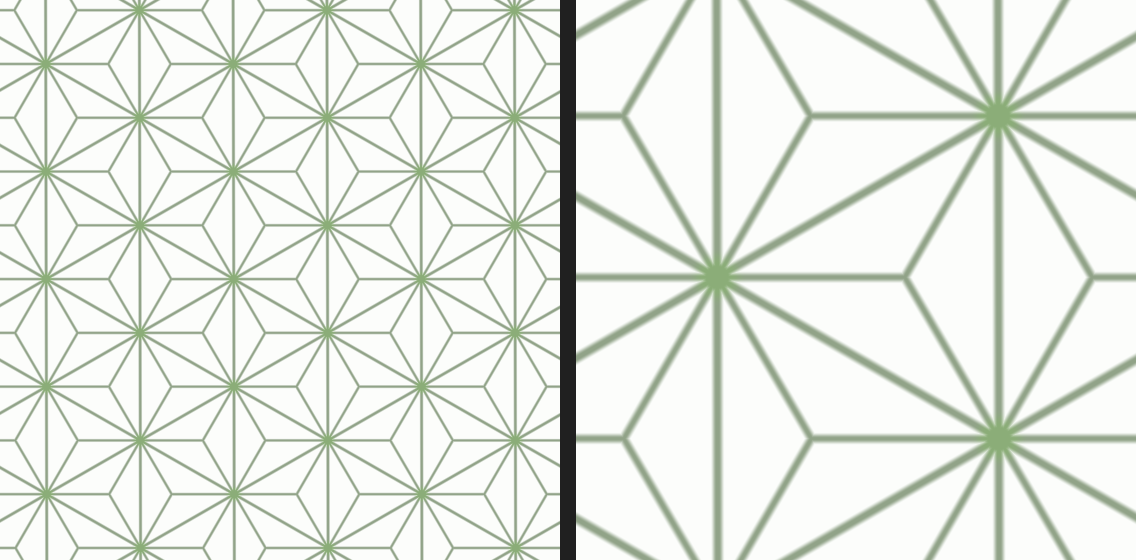
Left, the full canvas; right, a detail of the centre.
Reproduce this pattern procedurally as a three.js fragment shader.

```glsl
// Asanoha lattice: thin sage green twelve-rayed stars on an off-white ground.
varying vec2 vUv;

#define COLUMN_STEP 0.16745
#define ROW_STEP 0.19206
#define FIRST_STAR vec2(0.0825, 0.1175)
#define LEAN 0.0022
#define EDGE_WIDTH 0.0050
#define SPOKE_WIDTH 0.0043
#define SOFTNESS 0.0018
#define HUB_RADIUS 0.0125
#define GROUND vec3(0.988, 0.994, 0.986)
#define LINE_COLOR vec3(0.570, 0.640, 0.535)
#define HUB_COLOR vec3(0.545, 0.680, 0.470)

const float PI = 3.14159265;
const float SQRT3 = 1.7320508;

// Offset from the nearest star of a triangular lattice with unit sides.
vec2 nearestStar(vec2 p) {
  vec2 period = vec2(SQRT3, 1.0);
  vec2 a = (fract(p / period + 0.5) - 0.5) * period;
  vec2 b = (fract(p / period) - 0.5) * period;
  return dot(a, a) < dot(b, b) ? a : b;
}

// Soft coverage of a stroke at distance d from its centre line.
float stroke(float d, float width) {
  return 1.0 - smoothstep(0.5 * width - SOFTNESS, 0.5 * width + SOFTNESS, d);
}

void main() {
  // Canvas to lattice units, with a slight lean of the columns.
  vec2 p = vUv - FIRST_STAR;
  p.x += LEAN * (vUv.y - 0.5);
  p /= vec2(COLUMN_STEP * 2.0 / SQRT3, ROW_STEP);
  vec2 star = nearestStar(p) * ROW_STEP;

  // Six lines through each star: spokes to triangle centres alternate with
  // triangle edges; the hexagonal cell trims both where they meet neighbours.
  float ink = 0.0;
  for (int i = 0; i < 6; i++) {
    float k = float(i);
    float angle = k * PI / 6.0;
    float d = abs(dot(star, vec2(-sin(angle), cos(angle))));
    float width = mix(SPOKE_WIDTH, EDGE_WIDTH, mod(k, 2.0));
    ink = max(ink, stroke(d, width));
  }

  // Greener hub where the rays merge.
  float r = length(star);
  float hub = 1.0 - smoothstep(0.6 * HUB_RADIUS, 1.4 * HUB_RADIUS, r);
  float core = 1.0 - smoothstep(0.5 * HUB_RADIUS, HUB_RADIUS, r);
  ink = max(ink, core);

  vec3 inkColor = mix(LINE_COLOR, HUB_COLOR, hub);
  gl_FragColor = vec4(mix(GROUND, inkColor, ink), 1.0);
}
```
